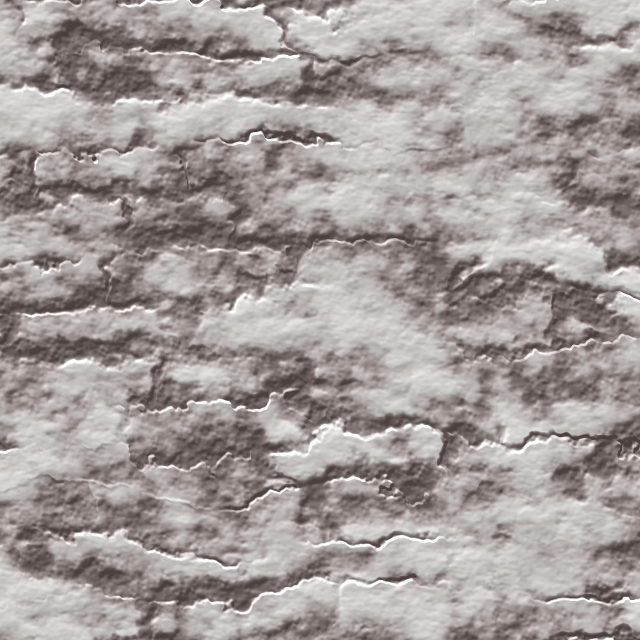
Reproduce this texture procedurally as a Shadertoy shader.

```glsl
const float ROWS = 13.0;
const float COLUMNS = 3.4;
const vec3 CREVICE = vec3(0.42, 0.38, 0.37);
const vec3 WEATHERED = vec3(0.60, 0.56, 0.55);
const vec3 FACE = vec3(0.81, 0.805, 0.795);

float hash(vec2 p) {
    vec3 q = fract(p.xyx * 0.1031);
    q += dot(q, q.yzx + 33.33);
    return fract((q.x + q.y) * q.z);
}

float noise(vec2 p) {
    vec2 i = floor(p);
    vec2 f = fract(p);
    f = f * f * f * (f * (f * 6.0 - 15.0) + 10.0);
    float low = mix(hash(i), hash(i + vec2(1, 0)), f.x);
    float high = mix(hash(i + vec2(0, 1)), hash(i + vec2(1, 1)), f.x);
    return mix(low, high, f.y);
}

// Layered noise centred on zero
float fbm(vec2 p, int octaves) {
    float sum = 0.0, total = 0.0, weight = 1.0;
    for (int i = 0; i < octaves; i++) {
        sum += weight * (noise(p) - 0.5);
        total += weight;
        weight *= 0.55;
        p = mat2(1.6, 1.2, -1.2, 1.6) * p + 17.3;
    }
    return sum / total;
}

// Bends the courses and frays their edges
vec2 warp(vec2 p) {
    float bend = 0.13 * fbm(p * vec2(4.0, 7.0) + 3.7, 4);
    float sway = 0.18 * fbm(p * vec2(8.0, 9.0) + 41.2, 4);
    vec2 fray = 0.032 * vec2(fbm(p * 46.0, 3), fbm(p * 42.0 + 71.0, 3));
    return p + vec2(sway, bend) + fray;
}

// x: closeness to a joint, 0 to 1; y: random level of the stone
vec2 stoneLayout(vec2 p) {
    float row = floor(p.y * ROWS);
    float x = p.x * COLUMNS + 7.0 * hash(vec2(row, 5.0));
    x += 0.6 * noise(vec2(p.x * 2.0, row * 3.0 + 0.5));
    vec2 cell = vec2(floor(x), row);
    vec2 f = vec2(fract(x), fract(p.y * ROWS));

    // Crowns break off sharply, bases fade out
    float topSlope = hash(cell + 11.0);
    float baseSlope = hash(cell + 23.0);
    float topWidth = mix(0.005, 0.025, topSlope * topSlope);
    float baseWidth = mix(0.009, 0.05, baseSlope);
    float sideWidth = mix(0.010, 0.04, hash(cell + 37.0));
    float vertical = min((1.0 - f.y) / topWidth, f.y / baseWidth) / ROWS;
    float sideways = min(f.x, 1.0 - f.x) / (COLUMNS * sideWidth);
    float joint = 1.0 - smoothstep(0.0, 1.0, min(vertical, sideways));
    return vec2(joint, hash(cell + 53.0) - 0.5);
}

float rockHeight(vec2 p) {
    vec2 stone = stoneLayout(warp(p));
    float depth = smoothstep(0.25, 0.7, noise(p * vec2(6.0, 12.0) + 8.4));
    float h = 0.58 + 0.85 * fbm(p * vec2(6.0, 13.0) + 61.0, 5);
    h += 0.30 * stone.y * (1.0 - stone.x);
    h -= 0.50 * depth * stone.x;
    h += 0.70 * fbm(p * vec2(18.0, 25.0), 4);

    // Low ground is pitted more coarsely than the faces
    float pitted = 1.0 - smoothstep(0.35, 0.75, h);
    return h + 0.75 * pitted * fbm(p * 42.0 + 9.1, 3);
}

vec3 rockColor(float h) {
    float tone = smoothstep(0.08, 0.86, h);
    vec3 lower = mix(CREVICE, WEATHERED, min(tone * 2.0, 1.0));
    return mix(lower, FACE, max(tone * 2.0 - 1.0, 0.0));
}

// Light from the upper left picks out the ledges
float relief(vec2 p, float h, vec2 towardLight) {
    return clamp(0.85 * (h - rockHeight(p + towardLight)), -0.13, 0.42);
}

void mainImage(out vec4 fragColor, in vec2 fragCoord) {
    vec2 p = fragCoord / iResolution.y;
    float h = rockHeight(p);
    vec3 color = rockColor(h) + relief(p, h, vec2(-0.0018, 0.0038));
    fragColor = vec4(clamp(color, 0.0, 1.0), 1.0);
}
```
